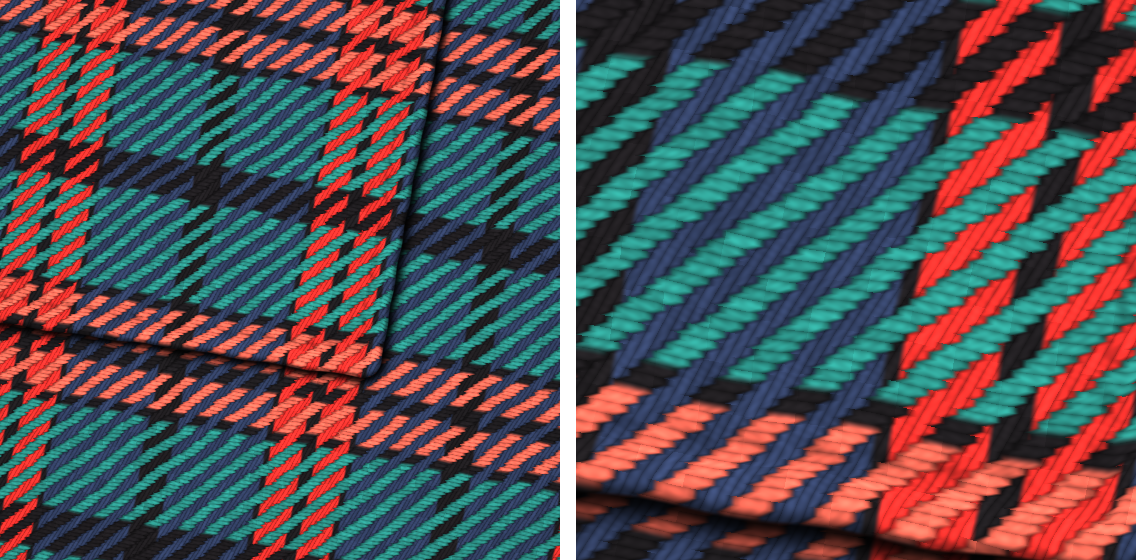
Left, the full canvas; right, a detail of the centre.
Write a three.js fragment shader that draws this texture.

```glsl
// Twill tartan seen at a slant, with a rounded pocket flap lying on the same cloth.
// Two folded setts colour the weft and warp; a diagonal twill phase picks which is on top.
// A distance function shapes the flap, its hem and its shadow.

varying vec2 vUv;

const vec3 TEAL  = vec3(0.17, 0.56, 0.52);
const vec3 NAVY  = vec3(0.19, 0.24, 0.37);
const vec3 BLACK = vec3(0.12, 0.11, 0.12);
const vec3 CORAL = vec3(1.00, 0.43, 0.35);
const vec3 RED   = vec3(0.96, 0.20, 0.18);

const float SLANT = 0.18;          // lean of rows and columns
const float COLUMN_PERIOD = 0.54;
const float COLUMN_CENTRE = 0.699;
const float ROW_START = -0.0286;
const float ROW_HALF = 0.2917;     // half a row repeat at the top
const float ROW_GROWTH = 0.0078;   // rows widen towards the viewer
const float TWILL_PITCH = 0.034;
const float TWILL_SLOPE = 0.72;
const float TWILL_GROWTH = 0.11;
const float YARN_PITCH = 0.0072;
const float WARP_LEAN = 0.42;      // extra lean of the warp strands
const float FLAP_RADIUS = 0.035;
const float SHADOW_WIDTH = 0.014;
const vec2 FLAP_SHIFT = vec2(0.0, 0.008);
const vec2 BASE_SHIFT = vec2(0.004, -0.010);

float hash(vec2 p) {
  p = fract(p * vec2(0.1031, 0.1137));
  p += dot(p, p.yx + 33.33);
  return fract((p.x + p.y) * p.x * 17.0);
}

float band(float d, float low, float high, float soft) {
  return smoothstep(low - soft, low + soft, d) * (1.0 - smoothstep(high - soft, high + soft, d));
}

// Rounded strand with a little variation along its length
float yarn(float across, float along) {
  float f = 2.0 * fract(across) - 1.0;
  float tone = hash(vec2(floor(across), floor(along)) + 100.0);
  return 0.76 + 0.32 * (1.0 - f * f) + 0.20 * (tone - 0.5);
}

vec3 weftColour(float d) {
  vec3 c = mix(BLACK, CORAL, band(d, 0.052, 0.250, 0.012));
  return mix(c, TEAL, band(d, 0.310, 0.885, 0.012));
}

vec3 warpColour(float d) {
  vec3 c = mix(BLACK, RED, band(d, 0.022, 0.129, 0.005));
  return mix(c, NAVY, band(d, 0.147, 0.452, 0.005));
}

vec3 cloth(vec2 q) {
  // Slight unevenness of the threads
  q += 0.0018 * vec2(sin(q.y * 31.0 + 3.0 * sin(q.x * 9.0)), sin(q.x * 37.0 + 2.0 * sin(q.y * 13.0)));
  float rowPos = q.y - SLANT * q.x;
  float columnPos = q.x + SLANT * q.y;

  // Strands of both thread systems
  float weftThread = rowPos / YARN_PITCH;
  float warpThread = (columnPos + WARP_LEAN * q.y) / YARN_PITCH;
  float weftYarn = yarn(weftThread, columnPos / 0.03);
  float warpYarn = yarn(warpThread, rowPos / 0.03);

  // Twill diagonal with edges stepped by the strands
  float w = q.y + TWILL_SLOPE * q.x;
  float phase = w / (TWILL_PITCH * (1.0 + TWILL_GROWTH * w));
  phase += 0.16 * (abs(fract(weftThread) - 0.5) - 0.25);
  phase += 0.10 * (hash(vec2(floor(weftThread), floor(phase)) + 60.0) - 0.5);
  float wave = abs(2.0 * fract(phase) - 1.0);
  float weftTop = smoothstep(-0.09, 0.09, 0.51 - wave);
  float dome = smoothstep(0.0, 0.5, abs(wave - 0.51) * 2.0);

  // Folded, mirrored setts with ragged float ends
  float root = sqrt(ROW_HALF * ROW_HALF + 4.0 * ROW_GROWTH * (rowPos - ROW_START));
  float row = (root - ROW_HALF) / (2.0 * ROW_GROWTH);
  row += 0.024 * (hash(vec2(floor(phase), 7.0) + 30.0) - 0.5);
  float rowFold = abs(mod(row + 1.0, 2.0) - 1.0);
  float column = (columnPos - COLUMN_CENTRE) / COLUMN_PERIOD;
  float columnFold = abs(fract(column + 0.5) - 0.5);

  vec3 weft = weftColour(rowFold) * weftYarn;
  vec3 warp = warpColour(columnFold) * warpYarn;
  float fuzz = 0.06 * sin(q.x * 611.0 + 4.0 * sin(q.y * 173.0)) * sin(q.y * 547.0);
  return mix(warp, weft, weftTop) * (mix(0.72, 1.06, dome) + fuzz);
}

// Signed distance to the flap, negative inside
float flapDistance(vec2 q) {
  float wobble = 0.0015 * sin(q.x * 55.0) + 0.001 * sin(q.y * 83.0);
  float side = (q.x + SLANT * q.y - 0.797) / 1.016;
  float bottom = (q.y - 0.15 * q.x - 0.576) / 1.011;
  vec2 d = vec2(side, bottom) + FLAP_RADIUS + wobble;
  return length(max(d, 0.0)) + min(max(d.x, d.y), 0.0) - FLAP_RADIUS;
}

void main() {
  vec2 q = vec2(vUv.x, 1.0 - vUv.y);
  float d = flapDistance(q);

  // Lower cloth with the shadow cast by the flap
  float reach = max(d, 0.0) / SHADOW_WIDTH;
  float shadow = exp(-reach * reach);
  vec3 base = cloth(q + BASE_SHIFT) * (1.0 - 0.92 * shadow);

  // Flap with a turned lip and a sunken hem seam
  float lip = smoothstep(0.0, 0.010, -d);
  float ridge = band(-d, 0.008, 0.030, 0.008);
  float seamOffset = (d + 0.046) / 0.006;
  float seam = exp(-seamOffset * seamOffset);
  float pucker = 0.5 + 0.5 * sin((q.x - q.y) * 190.0);
  vec3 flap = cloth(q + FLAP_SHIFT + vec2(0.0, 0.004 * ridge));
  flap *= mix(0.5, 1.0, lip) * (1.0 + 0.06 * ridge - 0.22 * seam * pucker);

  vec3 colour = mix(flap, base, smoothstep(-0.0015, 0.0015, d));
  colour *= 1.03 - 0.16 * dot(q - 0.5, q - 0.5);
  gl_FragColor = vec4(clamp(colour, 0.0, 1.0), 1.0);
}
```
